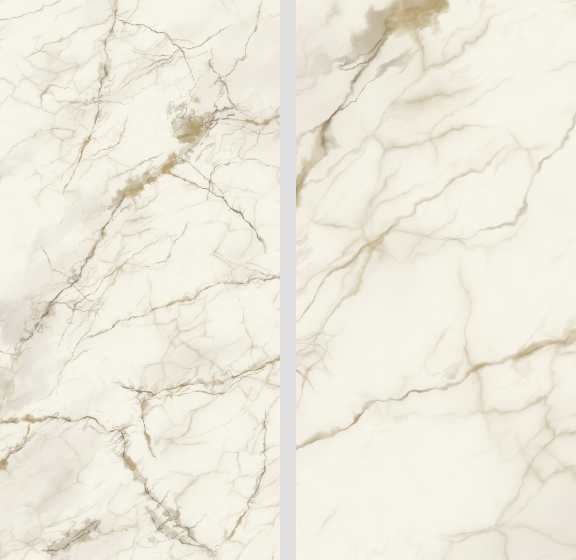
Left: the whole. Right: its middle third, enlarged.
Write a Shadertoy shader that draws this texture.

```glsl
// Cream marble slab with branching ochre veins, hairline cracks and soft grey clouds.

const vec3 CREAM  = vec3(0.967, 0.957, 0.912);
const vec3 CLOUD  = vec3(0.920, 0.902, 0.855);
const vec3 MAUVE  = vec3(0.80, 0.77, 0.74);
const vec3 SHADOW = vec3(0.82, 0.79, 0.72);
const vec3 TAN    = vec3(0.77, 0.73, 0.64);
const vec3 OCHRE  = vec3(0.70, 0.61, 0.43);
const vec3 UMBER  = vec3(0.50, 0.44, 0.34);

float hash(vec2 p) {
    vec3 q = fract(p.xyx * 0.1031);
    q += dot(q, q.yzx + 33.33);
    return fract((q.x + q.y) * q.z);
}

float noise(vec2 p) {
    vec2 i = floor(p), f = fract(p);
    f = f * f * (3.0 - 2.0 * f);
    return mix(mix(hash(i), hash(i + vec2(1, 0)), f.x),
               mix(hash(i + vec2(0, 1)), hash(i + vec2(1, 1)), f.x), f.y);
}

float fbm(vec2 p) {
    float sum = 0.0, gain = 0.516;
    for (int i = 0; i < 5; i++) {
        sum += gain * noise(p);
        p = mat2(1.6, 1.2, -1.2, 1.6) * p + 7.3;
        gain *= 0.5;
    }
    return sum;
}

vec2 warp(vec2 p, float scale, float amount) {
    return p + amount * (vec2(fbm(p * scale + 3.0), fbm(p * scale + 41.0)) - 0.5);
}

// Gap between the two nearest cell centres: zero along cracks
float crackGap(vec2 p) {
    vec2 cell = floor(p);
    float near = 9.0, next = 9.0;
    for (int y = -1; y <= 1; y++)
    for (int x = -1; x <= 1; x++) {
        vec2 c = cell + vec2(x, y);
        float d = length(c + vec2(hash(c), hash(c + 57.0)) - p);
        next = min(next, max(near, d));
        near = min(near, d);
    }
    return next - near;
}

float stroke(float d, float radius, float soft) {
    return 1.0 - smoothstep(max(radius - soft, 0.0), radius + soft, d);
}

// Bowed, tapering vein; rock holds swelling, mineral, speckle and thread noise
vec3 paintVein(vec3 color, vec2 p, vec2 a, vec2 b, float bend, float width, float strength, vec4 rock) {
    float len = length(b - a), soft = 0.001 + 0.5 / iResolution.x;
    vec2 dir = (b - a) / len, q = p - a;
    float t = dot(q, dir) / len;
    float d = dot(q, vec2(-dir.y, dir.x)) - bend * 4.0 * t * (1.0 - t);
    float taper = smoothstep(-0.08, 0.12, t) * (1.0 - smoothstep(0.85, 1.08, t));
    float radius = width * (0.12 + 1.1 * rock.x) * (0.5 + 0.9 * rock.z) * taper;
    float body = stroke(abs(d), radius, soft + 0.4 * radius) * smoothstep(0.0, 0.4, taper);
    float rim = stroke(abs(d + width * (0.7 * rock.x - 0.1)), 0.0009 + 0.035 * width, soft) * taper;
    float halo = exp(-abs(d) / (0.003 + 0.9 * width)) * taper;
    float threads = rock.w * exp(-abs(d) / (0.004 + 1.8 * width)) * taper;
    color = mix(color, SHADOW, halo * 0.35 * strength);
    color = mix(color, mix(TAN, OCHRE, rock.y), body * strength * (0.4 + 0.55 * rock.z));
    color = mix(color, mix(UMBER, OCHRE, rock.y), threads * strength * 0.6);
    return mix(color, mix(UMBER, OCHRE, rock.y), rim * strength * (0.2 + 0.65 * rock.z));
}

void mainImage(out vec4 fragColor, in vec2 fragCoord) {
    vec2 uv = 2.0 * fragCoord / iResolution.y;
    vec2 p = warp(warp(warp(uv, 3.5, 0.08), 13.0, 0.045), 42.0, 0.016);
    vec2 slant = mat2(0.8, -0.6, 0.6, 0.8) * p;
    float strands = abs(fbm(slant * vec2(9.0, 24.0)) - 0.5);
    vec4 rock = vec4(smoothstep(0.36, 0.68, fbm(uv * 9.0 + 5.0)),
                     smoothstep(0.42, 0.68, fbm(uv * 10.0 + 23.0)),
                     smoothstep(0.32, 0.68, fbm(uv * 42.0)),
                     1.0 - smoothstep(0.0, 0.045, strands));

    // Soft clouds, mauve bruises at the left edge
    float drift = fbm(slant * vec2(3.0, 5.5) + 11.0);
    vec3 color = mix(CREAM, CLOUD, 0.75 * smoothstep(0.53, 0.76, drift));
    float bruise = smoothstep(0.52, 0.75, fbm(slant * vec2(5.0, 11.0) + 31.0));
    color = mix(color, MAUVE, bruise * (0.06 + 0.6 * exp(-6.0 * uv.x)));

    // Broken crack networks at three scales
    for (int i = 0; i < 3; i++) {
        float k = float(i), scale = 3.0 + 3.5 * k;
        float gap = crackGap(slant * vec2(0.75, 1.3) * scale + 19.0 * k) / scale;
        float shown = smoothstep(0.47, 0.66, fbm(uv * 4.5 + 13.0 + 29.0 * k));
        float ink = 0.18 * exp(-gap * 55.0) + (0.3 + 0.4 * rock.z) * exp(-gap * 320.0);
        color = mix(color, mix(SHADOW, OCHRE, 0.35 * rock.y), shown * ink);
    }

    // Scattered hairlines, mostly rising to the right
    for (int i = 0; i < 36; i++) {
        vec2 id = vec2(i, 3 * i + 5);
        vec2 a = vec2(hash(id), 2.0 * hash(id + 9.0)) - 0.08;
        float angle = mix(-0.3, 1.1, hash(id + 21.0)) - 1.2 * step(0.8, hash(id + 33.0));
        vec2 b = a + vec2(cos(angle), sin(angle)) * mix(0.12, 0.42, hash(id + 45.0));
        float bend = 0.1 * (hash(id + 61.0) - 0.5);
        color = paintVein(color, p, a, b, bend, 0.0022, mix(0.12, 0.5, hash(id + 77.0)), rock);
    }

    // Long diagonal with its swollen upper branch
    color = paintVein(color, p, vec2(0.05, 0.72), vec2(0.46, 1.34), -0.02, 0.014, 0.85, rock);
    color = paintVein(color, p, vec2(0.40, 1.27), vec2(0.76, 1.58), -0.01, 0.022, 0.9, rock);
    color = paintVein(color, p, vec2(0.61, 1.53), vec2(0.84, 1.63), 0.01, 0.036, 0.9, rock);
    color = paintVein(color, p, vec2(0.66, 1.57), vec2(1.08, 1.57), 0.01, 0.016, 0.9, rock);
    color = paintVein(color, p, vec2(0.41, 2.06), vec2(0.25, 1.33), 0.04, 0.017, 0.7, rock);

    // Side branches
    color = paintVein(color, p, vec2(0.58, 1.39), vec2(0.94, 1.13), 0.04, 0.006, 0.8, rock);
    color = paintVein(color, p, vec2(0.42, 1.93), vec2(0.69, 1.70), 0.06, 0.003, 0.7, rock);
    color = paintVein(color, p, vec2(0.32, 0.80), vec2(1.05, 1.03), 0.03, 0.005, 0.7, rock);
    color = paintVein(color, p, vec2(0.42, 0.63), vec2(1.06, 0.74), -0.05, 0.009, 0.85, rock);

    // Lower arc, its ochre pool and the surrounding fragments
    color = paintVein(color, p, vec2(-0.06, 0.50), vec2(0.45, 0.45), 0.035, 0.009, 0.9, rock);
    color = paintVein(color, p, vec2(0.42, 0.47), vec2(0.75, 0.04), -0.02, 0.012, 0.85, rock);
    color = paintVein(color, p, vec2(0.54, 0.19), vec2(0.78, 0.03), -0.02, 0.026, 0.9, rock);
    color = paintVein(color, p, vec2(0.51, 0.60), vec2(0.58, 0.37), -0.01, 0.011, 0.85, rock);
    color = paintVein(color, p, vec2(0.95, 0.52), vec2(0.80, 0.08), 0.04, 0.005, 0.75, rock);
    color = paintVein(color, p, vec2(-0.03, 0.31), vec2(0.10, 0.49), -0.02, 0.016, 0.8, rock);
    color = paintVein(color, p, vec2(0.17, 0.03), vec2(0.37, 0.14), 0.0, 0.024, 0.85, rock);

    color += 0.012 * (fbm(uv * 60.0) - 0.5);
    fragColor = vec4(color, 1.0);
}
```
